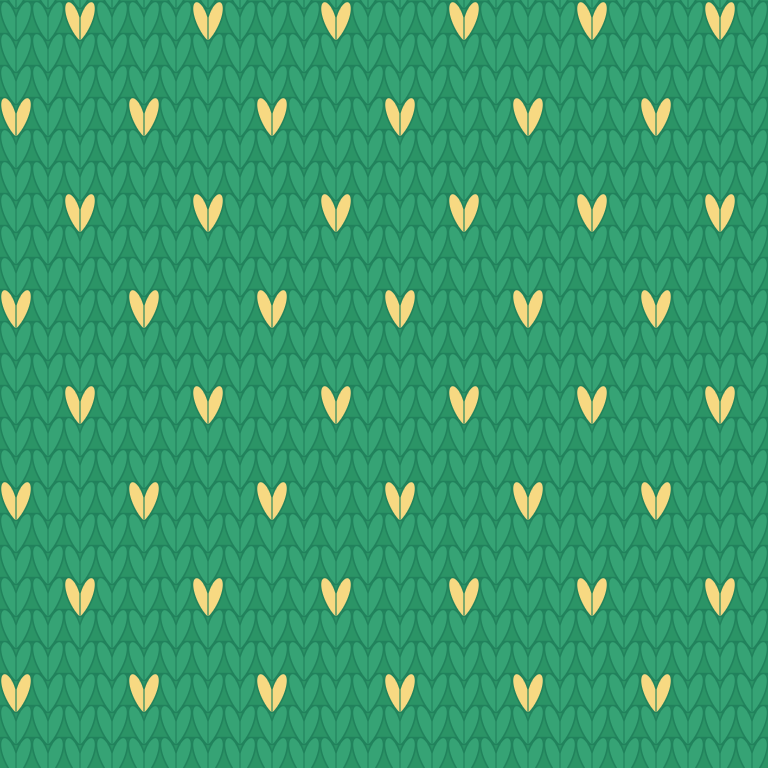
Give the GLSL for this pattern, as a Shadertoy shader.

```glsl
// Stockinette knit: 24 x 24 V-shaped stitches, each a mirrored pair of leaf loops.
// Gold stitches sit on every third row and every fourth column, staggered by two.
// Loops use an implicit curve divided by its gradient to approximate distance.

// Approximate distance to a V stitch: tip at y = -0.17, tops at y = 1.
float stitchDistance(vec2 p) {
    float u = abs(p.x);
    float t = (p.y + 0.17) / 1.17;
    float s = max(t, 0.0);
    float dx = u - (0.02 + 0.333 * s);             // offset from the leaning axis
    float width2 = 0.21 * s * sqrt(s) * (1.0 - s); // squared half width of the loop
    float slope = 0.21 * sqrt(s) * (1.5 - 2.5 * s);
    vec2 grad = vec2(2.0 * dx, -(0.666 * dx + slope) / 1.17);
    float leaf = (dx * dx - width2) / max(length(grad), 0.02);
    return max(leaf, max(0.018 - u, -1.17 * t));   // centre slit and tip
}

// Antialiased coverage of a shape, one pixel wide.
float cover(float d, float pixel) {
    return clamp(0.5 - d / pixel, 0.0, 1.0);
}

// Whether the stitch at (column, row) uses gold yarn.
bool isGold(float column, float row) {
    return mod(row, 3.0) == 2.0
        && mod(column + 2.0 * floor(row / 3.0), 4.0) == 0.0;
}

void mainImage(out vec4 fragColor, in vec2 fragCoord) {
    vec3 shadow = vec3(0.13, 0.51, 0.36);
    vec3 backing = vec3(0.17, 0.58, 0.40);
    vec3 green = vec3(0.21, 0.64, 0.46);
    vec3 gold = vec3(0.97, 0.85, 0.51);

    vec2 p = fragCoord / iResolution.xy * 24.0 + vec2(0.0, 0.07);
    float pixel = 24.0 / min(iResolution.x, iResolution.y);
    vec2 cell = floor(p);
    float x = p.x - cell.x - 0.5;

    // Backing seen between columns, crossed by a dark bar above each row
    float bar = abs(abs(p.y - cell.y - 0.5) - 0.5) - 0.045;
    vec3 color = mix(backing, shadow, cover(bar, pixel));

    // This row, then the tip of the row above, each with a dark outline
    for (float k = 0.0; k < 2.0; k++) {
        float row = cell.y + k;
        float d = stitchDistance(vec2(x, p.y - row));
        vec3 yarn = isGold(cell.x, row) ? gold : green;
        color = mix(color, shadow, cover(d - 0.045, pixel));
        color = mix(color, yarn, cover(d, pixel));
    }

    fragColor = vec4(color, 1.0);
}
```
